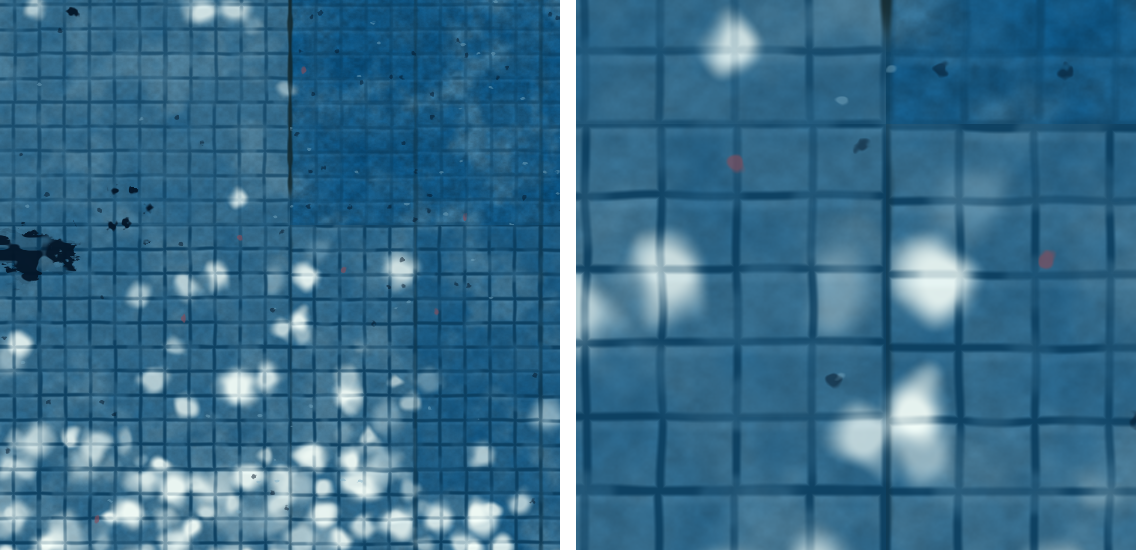
Left: the whole. Right: its middle third, enlarged.
This texture is drawn by a WebGL 2 fragment shader. Its source:

```glsl
#version 300 es
precision highp float;
// Weathered blue mosaic wall in sheets of small square tiles, under dappled sunlight.
uniform vec2 u_resolution;
out vec4 fragColor;

#define TILES vec2(22.33, 22.45)   // tiles across and down
#define CORNER vec2(11.57, 13.28)  // where four sheets meet, in tiles
#define SHEET 5.0                  // tiles per sheet side
#define GROUT_HALF 0.02            // half width of a joint
#define SLATE vec3(0.205, 0.415, 0.54)
#define DEEP vec3(0.05, 0.315, 0.49)
#define GROUT vec3(0.04, 0.24, 0.37)
#define HAZE vec3(0.40, 0.56, 0.64)
#define SUN vec3(0.94, 0.98, 0.96)
#define INK vec3(0.01, 0.08, 0.15)
#define RUST vec3(0.52, 0.30, 0.36)

float hash(vec2 p) {
  return fract(sin(dot(p, vec2(127.1, 311.7))) * 43758.5453);
}

vec2 hash2(vec2 p) {
  return vec2(hash(p), hash(p + 41.3));
}

float noise(vec2 p) {
  vec2 i = floor(p), f = fract(p);
  f = f * f * (3.0 - 2.0 * f);
  return mix(mix(hash(i), hash(i + vec2(1, 0)), f.x),
             mix(hash(i + vec2(0, 1)), hash(i + vec2(1, 1)), f.x), f.y);
}

float fbm(vec2 p) {
  float sum = 0.0, amp = 0.53;
  for (int i = 0; i < 4; i++) {
    sum += amp * noise(p);
    p = p * 2.1 + 7.7;
    amp *= 0.5;
  }
  return sum;
}

// Small ragged marks, at most one per unit cell
float specks(vec2 p, float chance, float radius, float seed) {
  vec2 id = floor(p);
  vec2 offset = (hash2(id + seed) - 0.5) * 0.5;
  float d = length(fract(p) - 0.5 - offset) + (noise(p * 6.0) - 0.5) * radius;
  return step(hash(id + seed + 3.7), chance) * (1.0 - smoothstep(radius * 0.4, radius, d));
}

// Chance of a sun spot: crowded at the foot, sparse above
float sunDensity(vec2 p) {
  float rise = 0.055 + 0.10 * (1.0 - smoothstep(8.0, 12.0, p.y))
             + 0.75 * (1.0 - smoothstep(2.2, 5.6, p.y));
  float side = 1.0 - 0.5 * smoothstep(15.0, 18.0, p.x);
  side *= 1.0 - 0.6 * smoothstep(11.0, 12.5, p.x) * smoothstep(12.0, 14.0, p.y);
  return rise * side * mix(0.4, 1.5, noise(p * 0.35 + 2.0));
}

// Soft overlapping discs of sunlight
float dapples(vec2 p) {
  float shade = 1.0;
  p += (vec2(noise(p * 1.8), noise(p * 1.8 + 30.0)) - 0.5) * 0.35;
  for (int layer = 0; layer < 3; layer++) {
    float n = float(layer), size = 2.1 - 0.35 * n;
    vec2 shift = n * vec2(7.3, 3.7), q = p / size + shift;
    for (int k = 0; k < 9; k++) {
      vec2 id = floor(q) + vec2(k % 3 - 1, k / 3 - 1);
      vec2 rnd = hash2(id + n * 19.0), trait = hash2(id + n * 23.0 + 5.5);
      vec2 center = id + 0.5 + (rnd - 0.5) * 0.8;
      float lit = step(hash(id + n * 11.0 + 2.1), sunDensity((center - shift) * size));
      float radius = mix(0.28, 0.58, trait.x);
      float d = length((q - center) * vec2(1.0, mix(0.8, 1.25, rnd.x)));
      shade *= 1.0 - lit * mix(0.2, 1.0, trait.y) * (1.0 - smoothstep(radius * 0.3, radius, d));
    }
  }
  return 1.0 - shade;
}

void main() {
  vec2 p = gl_FragCoord.xy / u_resolution * TILES;
  float aa = TILES.y / u_resolution.y;
  vec2 q = p - CORNER, sheet = floor(q / SHEET);
  float right = step(0.0, q.x), upper = step(0.0, q.y);

  // Sheet and tile tints, with grime
  vec2 grid = q + (hash2(sheet) - 0.5) * 0.1;
  grid += (vec2(noise(p * 1.3), noise(p * 1.3 + 9.0)) - 0.5) * 0.05;
  float grime = fbm(p * 1.1), grain = fbm(p * 4.0 + 13.0);
  float deepness = right * (0.85 * upper + 0.5 * (1.0 - upper) * step(SHEET, q.x));
  deepness += (hash(sheet + 8.0) - 0.5) * 0.18 + (hash(floor(grid)) - 0.5) * 0.16 + (grime - 0.42) * 0.7;
  vec3 color = mix(SLATE, DEEP, clamp(deepness, 0.0, 1.1));
  color = mix(color, HAZE, 0.45 * smoothstep(0.48, 0.8, fbm(p * 0.6 + 4.0)));
  color *= 1.0 + (grain - 0.5) * mix(0.22, 0.4, right * upper);

  // Sunlight, then joints that fade where it is bright
  float light = dapples(p);
  color = mix(color, SUN, light);
  vec2 sheetEdge = abs(fract(q / SHEET + 0.5) - 0.5) * SHEET;
  vec2 joint = min(abs(fract(grid + 0.5) - 0.5), sheetEdge);
  vec2 line = 1.0 - smoothstep(vec2(GROUT_HALF), vec2(GROUT_HALF + 0.055 + aa), joint);
  float wear = mix(0.5, 1.0, smoothstep(0.3, 0.6, noise(p * 1.7 + 6.0)));
  float depth = mix(0.9, mix(0.65, 0.42, right), upper) * wear * (1.0 - 0.8 * light);
  float bevel = smoothstep(0.76, 0.88, fract(grid.y)) * (1.0 - line.y);
  color += 0.03 * bevel;
  color = mix(color, GROUT, max(line.x, line.y) * depth);

  // Sheet seams, the tall one dark and open
  float wobble = (noise(p * vec2(1.0, 2.0)) - 0.5) * 0.1;
  float seam = abs(sheetEdge.x + wobble);
  float open = smoothstep(0.9, 1.6, q.y) * (1.0 - step(1.0, abs(q.x)));
  float gap = 1.0 - smoothstep(0.02, 0.09 + aa, seam);
  color = mix(color, INK + vec3(0.06, 0.06, 0.0), gap * mix(0.2 * right, 0.8, open) * (1.0 - 0.6 * light));

  // Chips, scratches and rusty flecks
  float rough = mix(0.012, 0.07, right * upper);
  color = mix(color, INK, 0.5 * specks(p * 1.9, rough, 0.22, 3.0));
  color = mix(color, HAZE * 1.2, 0.45 * specks(p * vec2(1.5, 2.3), rough, 0.17, 17.0));
  color = mix(color, RUST, 0.65 * specks(p * vec2(1.7, 1.2), 0.003 + 0.008 * right, 0.22, 29.0));

  // Ink splash at the left, broken by gaps, with flung drops
  vec2 splash = (p - vec2(1.2, 12.05)) / vec2(2.1, 1.2);
  float ragged = 0.9 - length(splash) + (fbm(p * vec2(2.2, 3.6)) - 0.5) * 1.3;
  float holes = smoothstep(0.5, 0.62, noise(p * vec2(1.7, 3.4) + 21.0));
  float blot = smoothstep(0.0, 0.15, ragged) * (1.0 - smoothstep(1.0, 1.3, length(splash)));
  blot *= 1.0 - 0.85 * holes;
  float reach = length((p - vec2(4.6, 13.7)) / vec2(2.4, 1.6));
  float drops = specks(p * 1.25, 0.45 * (1.0 - smoothstep(0.6, 1.1, reach)), 0.3, 53.0);
  color = mix(color, INK, 0.95 * max(blot, drops));

  fragColor = vec4(clamp(color, 0.0, 1.0), 1.0);
}
```
